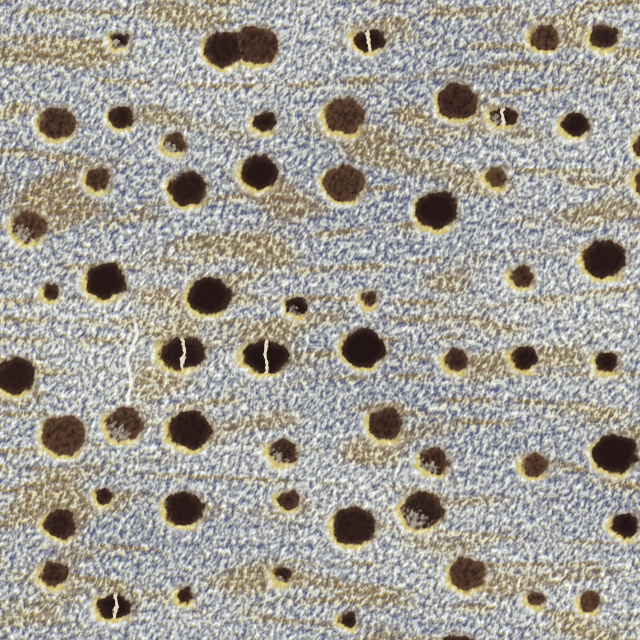
Reproduce this texture procedurally as a WebGL 2 fragment shader.

```glsl
#version 300 es
precision highp float;
// Magnified end grain of wood: a crinkled silver surface crossed by tan rays
// and pierced by dark pores. Gradient noise makes the grain, a jittered grid
// places the pores, and a low light from the lower left brightens their rims.

uniform vec2 u_resolution;
out vec4 fragColor;

const vec3 SHADOW = vec3(0.36, 0.38, 0.52);
const vec3 GREY   = vec3(0.58, 0.59, 0.61);
const vec3 SILVER = vec3(0.80, 0.81, 0.79);
const vec3 GLINT  = vec3(0.96, 0.97, 0.95);
const vec3 BARK   = vec3(0.48, 0.40, 0.29);
const vec3 TAN    = vec3(0.61, 0.54, 0.43);
const vec3 CREAM  = vec3(0.86, 0.79, 0.47);
const vec3 BROWN  = vec3(0.37, 0.27, 0.20);
const vec3 UMBER  = vec3(0.13, 0.08, 0.08);
const vec2 LIGHT  = vec2(-0.62, -0.78);
const float PORE_GRID = 8.0;

struct Pore { float dist; float wall; vec2 dir; vec2 seed; };

vec2 hash2(vec2 p) {
    vec3 h = fract(vec3(p.xyx) * vec3(0.1031, 0.1030, 0.0973));
    h += dot(h, h.yzx + 33.33);
    return fract((h.xx + h.yz) * h.zy);
}

float cornerSlope(vec2 cell, vec2 offset) {
    float angle = 6.2832 * hash2(cell + 71.0).x;
    return dot(vec2(cos(angle), sin(angle)), offset);
}

float gradientNoise(vec2 p) {
    vec2 i = floor(p), f = fract(p);
    vec2 u = f * f * f * (f * (f * 6.0 - 15.0) + 10.0);
    vec2 e = vec2(1.0, 0.0);
    float low  = mix(cornerSlope(i, f), cornerSlope(i + e, f - e), u.x);
    float high = mix(cornerSlope(i + e.yx, f - e.yx), cornerSlope(i + 1.0, f - 1.0), u.x);
    return mix(low, high, u.y);
}

// Crinkled relief, with short strokes leaning along the light.
float grain(vec2 p) {
    vec2 q = vec2(p.x - 0.25 * p.y, p.y);
    q += 0.004 * gradientNoise(p * 28.0);
    return gradientNoise(q * vec2(136.0, 98.0))
         + 0.75 * gradientNoise(q * vec2(235.0, 190.0) + 9.0);
}

// Nearest pore; a few are wide and split by a thin upright wall.
Pore nearestPore(vec2 p, float wobble) {
    Pore best = Pore(1.0, 0.0, vec2(0.0, 1.0), vec2(0.0));
    vec2 home = floor(p * PORE_GRID);
    for (int j = -1; j <= 1; j++)
    for (int i = -1; i <= 1; i++) {
        vec2 cell = home + vec2(i, j);
        vec2 seed = hash2(cell + 17.0), kind = hash2(cell + 43.0);
        if (kind.x > 0.9) continue;
        vec2 center = (cell + 0.5 + 0.7 * (seed - 0.5)) / PORE_GRID;
        float radius = mix(0.010, 0.031, pow(kind.y, 0.7));
        float split = step(kind.x, 0.05);
        vec2 q = p - center;
        float dist = length(q / vec2(1.13 + 0.3 * split, 1.0)) - radius + wobble;
        if (dist < best.dist) {
            float wall = split * (1.0 - smoothstep(0.0015, 0.004, abs(q.x + wobble)));
            best = Pore(dist, wall, q / radius, hash2(cell + 5.0));
        }
    }
    return best;
}

// Colour of the surface by height; warm parts go brown instead of blue.
vec3 surfaceTone(float t, float warm) {
    vec3 c = mix(mix(SHADOW, BARK, warm), mix(GREY, TAN, warm), smoothstep(0.0, 0.36, t));
    c = mix(c, mix(SILVER, CREAM, 0.35 * warm), smoothstep(0.38, 0.78, t));
    return mix(c, GLINT, smoothstep(0.8, 1.2, t));
}

// Thin broken level lines running across the canvas.
float rays(vec2 p) {
    float level = gradientNoise(p * vec2(1.6, 17.0) + 3.0);
    float line = 1.0 - smoothstep(0.015, 0.12, abs(level));
    return line * smoothstep(-0.3, 0.2, gradientNoise(p * vec2(13.0, 40.0)));
}

// Pale hairline crack between two heights.
float crack(vec2 p) {
    float x = 0.205 + 0.012 * gradientNoise(vec2(p.y * 24.0, 2.0)) + 0.08 * (p.y - 0.44);
    float ends = smoothstep(0.35, 0.37, p.y) * (1.0 - smoothstep(0.49, 0.52, p.y));
    return ends * (1.0 - smoothstep(0.0015, 0.004, abs(p.x - x)));
}

void main() {
    vec2 p = gl_FragCoord.xy / min(u_resolution.x, u_resolution.y);
    float edge = 0.0015 + 0.7 / min(u_resolution.x, u_resolution.y);

    // Surface relief, broad lighting, tan rays and colour fringes
    float relief = grain(p);
    float fringe = grain(p - 0.0025 * LIGHT) - relief;
    float broad = gradientNoise(p * vec2(2.5, 5.0) + 6.0);
    float outer = smoothstep(0.1, 0.6, length(p - vec2(0.6, 0.5)));
    float stain = smoothstep(0.08, 0.4, gradientNoise(p * vec2(6.0, 17.0) + 30.0));
    float warm = max(rays(p), stain);
    float tone = 0.55 + 0.95 * relief + 0.2 * broad - 0.13 * warm;
    vec3 color = surfaceTone(tone, 0.9 * warm);
    color += vec3(0.05, 0.02, -0.10) * clamp(fringe * (0.5 + outer), -0.5, 0.9);
    color = mix(color, CREAM, 0.75 * smoothstep(0.3, 0.7, fringe) * (0.25 + 0.75 * outer));
    float thread = rays(p + vec2(0.0, 0.007)) * smoothstep(-0.1, 0.4, relief);
    color = mix(color, vec3(0.89, 0.85, 0.68), 0.6 * thread);
    color = mix(color, GLINT, 0.85 * crack(p));

    // Pores: lit rim, shaded hollow, flecks and dividing wall
    float wobble = 0.006 * gradientNoise(p * 48.0) + 0.0025 * relief;
    Pore pore = nearestPore(p, wobble);
    float facing = dot(normalize(pore.dir + 0.0001), LIGHT);
    float lit = smoothstep(-0.4, 0.6, facing);
    float rim = 1.0 - smoothstep(0.003, 0.008 + 0.008 * lit, pore.dist);
    vec3 rimColor = mix(CREAM, GLINT, smoothstep(0.003, 0.011, pore.dist + 0.004 * relief));
    color = mix(color, mix(TAN, rimColor, lit), rim * (0.5 + 0.4 * lit));
    float depth = smoothstep(0.0, 0.012, -pore.dist);
    float warmth = pore.seed.x * (0.7 + 0.6 * relief) + 0.4 * (1.0 - depth);
    vec3 hollow = mix(UMBER, BROWN, clamp(warmth, 0.0, 1.0));
    float fleck = step(0.88, pore.seed.y) * smoothstep(0.1, 0.6, 0.4 * relief + 0.5 * facing);
    hollow = mix(hollow, mix(TAN, SILVER, 0.5 + 0.5 * relief), 0.8 * fleck);
    hollow = mix(hollow, vec3(0.90, 0.87, 0.76), pore.wall);
    color = mix(color, hollow, 1.0 - smoothstep(-edge, edge, pore.dist));

    fragColor = vec4(clamp(color, 0.0, 1.0), 1.0);
}
```
